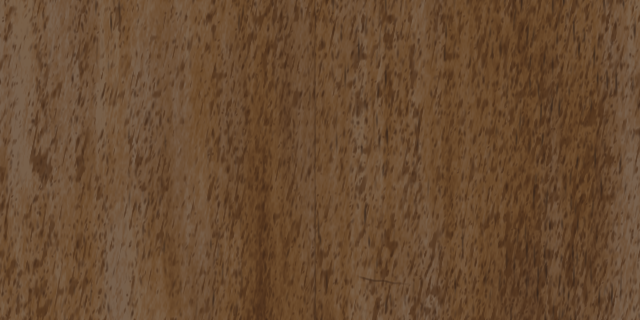
Write a WebGL 1 fragment shader that draws this texture.

```glsl
precision highp float;
// Two brown hardwood boards with upright grain, joined by a fine seam.
// Layered value noise gives the bands, fibres and flecks; jittered cells
// of slim, slightly tilted ellipses give the dark pores and long streaks.

uniform vec2 u_resolution;

float hash(vec2 p) {
  vec3 q = fract(p.xyx * vec3(0.1031, 0.1030, 0.0973));
  q += dot(q, q.yzx + 33.33);
  return fract((q.x + q.y) * q.z);
}

float noise(vec2 p) {
  vec2 i = floor(p), f = fract(p);
  f = f * f * (3.0 - 2.0 * f);
  return mix(mix(hash(i), hash(i + vec2(1.0, 0.0)), f.x),
             mix(hash(i + vec2(0.0, 1.0)), hash(i + 1.0), f.x), f.y);
}

// Noise centred on zero, from -1 to 1
float wave(vec2 p) {
  return 2.0 * noise(p) - 1.0;
}

float bump(float x, float centre, float width) {
  float d = (x - centre) / width;
  return exp(-d * d);
}

// Scattered upright dashes; density is the share of cells that hold one
float pores(vec2 p, vec2 cell, float halfWidth, float density, float tilt, float seed) {
  float ink = 0.0;
  vec2 base = floor(p / cell);
  for (int j = -1; j <= 1; j++) {
    for (int i = -1; i <= 1; i++) {
      vec2 key = base + vec2(float(i), float(j)) + seed;
      vec2 jitter = vec2(hash(key + 17.3), hash(key + 41.7));
      vec2 d = p - (key - seed + jitter) * cell;
      d.x -= d.y * tilt * (2.0 * hash(key + 97.9) - 0.5);
      float halfLength = cell.y * mix(0.25, 0.7, jitter.x);
      float e = length(d / vec2(halfWidth, halfLength));
      float present = smoothstep(-0.08, 0.25, density - hash(key + 73.1));
      ink = max(ink, (1.0 - smoothstep(0.0, 1.0, e)) * present * mix(0.5, 1.0, jitter.y));
    }
  }
  return ink;
}

vec3 woodColor(float tone) {
  float t = 4.0 * clamp(tone, 0.0, 1.0);
  vec3 c = mix(vec3(0.33, 0.21, 0.12), vec3(0.39, 0.26, 0.145), min(t, 1.0));
  c = mix(c, vec3(0.43, 0.30, 0.175), clamp(t - 1.0, 0.0, 1.0));
  c = mix(c, vec3(0.452, 0.332, 0.222), clamp(t - 2.0, 0.0, 1.0));
  return mix(c, vec3(0.475, 0.375, 0.28), clamp(t - 3.0, 0.0, 1.0));
}

void main() {
  vec2 p = gl_FragCoord.xy / u_resolution.y;
  float pixel = 1.0 / u_resolution.y;
  float seamX = 0.985;
  float board = step(seamX, p.x);
  vec2 q = vec2(p.x + 0.008 * wave(p * vec2(3.0, 2.5)) + board * 7.0, p.y);

  // Broad tone of each board, from pale edge to dark heart
  float heart = bump(p.x + 0.06 * wave(vec2(p.y * 2.5, 4.0)), 1.74, 0.13);
  float tone = 0.63 + 0.22 * (1.0 - smoothstep(0.15, 0.75, p.x));
  tone -= 0.20 * bump(p.x, 0.86, 0.17) + 0.13 * bump(p.x, 1.47, 0.10);
  tone += 0.09 * bump(p.x, 1.20, 0.18) + 0.18 * bump(p.x, 1.96, 0.07);
  tone -= 0.25 * heart;

  // Vertical bands, soft clouds and fine fibres
  float band = wave(q * vec2(15.0, 0.7));
  tone += 0.15 * band + 0.14 * wave(q * vec2(38.0, 1.3) + 9.0);
  tone += 0.13 * wave(p * vec2(8.0, 4.5) + 21.0);
  tone += 0.12 * wave(q * vec2(90.0, 6.0) + 33.0);
  vec2 leaning = vec2(q.x - 0.2 * q.y, q.y);
  tone += 0.17 * wave(leaning * vec2(170.0, 45.0) + 51.0);
  tone += 0.10 * wave(q * vec2(240.0, 110.0) + 57.0);
  vec3 color = woodColor(tone);

  // Grey sheen in patches
  float sheen = smoothstep(0.45, 0.85, noise(q * vec2(11.0, 1.6) + 63.0));
  color += vec3(-0.008, 0.002, 0.018) * sheen;

  // Soft flecks and pores crowd together in darker bands
  float crowd = 0.42 + 0.34 * wave(q * vec2(24.0, 2.0) + 80.0) - 0.15 * band;
  crowd += 0.12 * smoothstep(0.5, 0.9, p.x) + 0.32 * heart;
  float fleck = noise(leaning * vec2(125.0, 34.0) + 140.0);
  fleck = smoothstep(0.80, 1.15, fleck + 0.42 * crowd);
  color = mix(color, vec3(0.30, 0.185, 0.10), 0.65 * fleck);
  float width = max(0.0056, 1.1 * pixel);
  float fine = pores(q, vec2(0.011, 0.026), width, crowd, 0.30, 3.0);
  float bold = pores(q, vec2(0.018, 0.042), width * 1.2, crowd - 0.08, 0.22, 211.0);
  color = mix(color, vec3(0.28, 0.17, 0.095), 0.65 * fine);
  color = mix(color, vec3(0.23, 0.14, 0.085), 0.65 * bold);

  // Long thin streaks, mostly in the right board
  float streakShare = 0.06 + 0.12 * board + 0.50 * heart + 0.28 * bump(p.x, 1.9, 0.07);
  streakShare += 0.22 * wave(q * vec2(12.0, 2.0) + 120.0);
  float streak = pores(q, vec2(0.021, 0.085), width, streakShare, 0.06, 307.0);
  color = mix(color, vec3(0.18, 0.125, 0.095), 0.75 * streak);

  // Seam between boards, and one shallow scratch
  float seam = 1.0 - smoothstep(0.0, max(0.0045, pixel), abs(p.x - seamX));
  color = mix(color, vec3(0.24, 0.16, 0.11), seam * (0.15 + 0.5 * noise(vec2(p.y * 9.0, 2.0))));
  float scratchY = 0.115 + 0.9 * (p.x - 1.27) * (p.x - 1.27) + 0.003 * wave(p.xx * 30.0);
  float scratch = 1.0 - smoothstep(0.0, max(0.006, pixel), abs(p.y - scratchY));
  scratch *= smoothstep(1.11, 1.14, p.x) * (1.0 - smoothstep(1.20, 1.31, p.x));
  color = mix(color, vec3(0.24, 0.155, 0.10), 0.5 * scratch);

  gl_FragColor = vec4(color, 1.0);
}
```
